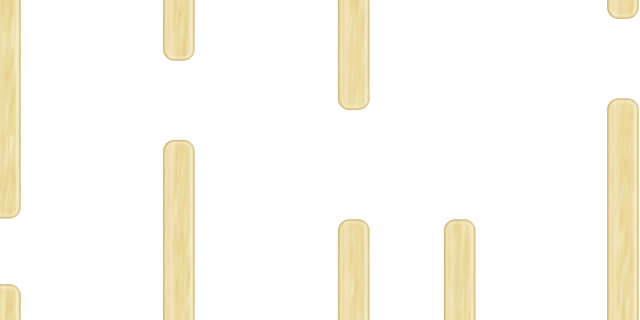
This pattern is drawn by a Shadertoy shader. Its source:

```glsl
const vec3 BACKGROUND = vec3(1.0);
const vec3 WOOD = vec3(0.92, 0.85, 0.62);
const vec3 WOOD_LIGHT = vec3(0.945, 0.895, 0.72);
const vec3 WOOD_DARK = vec3(0.905, 0.81, 0.56);
const vec3 RIM = vec3(0.80, 0.70, 0.47);
const vec3 GLEAM = vec3(0.97, 0.945, 0.84);

const float HALF_WIDTH = 0.0495;
const float CORNER = 0.036;
const float OVERHANG = 0.3;
const vec2 GRAIN_SCALE = vec2(75.0, 9.0);

// Each column: centre x, end of the upper stick, top of the lower stick
const int COLUMN_COUNT = 5;
const vec3 COLUMNS[COLUMN_COUNT] = vec3[COLUMN_COUNT](
    vec3(0.0156, 0.317, 0.112),
    vec3(0.5590, 0.810, 0.563),
    vec3(1.1055, 0.656, 0.315),
    vec3(1.4365, 2.000, 0.315),
    vec3(1.9466, 0.941, 0.693));

vec2 hashGradient(vec2 cell) {
    vec2 q = vec2(dot(cell, vec2(127.1, 311.7)), dot(cell, vec2(269.5, 183.3)));
    return 2.0 * fract(sin(q) * 43758.5) - 1.0;
}

float gradientNoise(vec2 p) {
    vec2 i = floor(p), f = fract(p);
    vec2 u = f * f * (3.0 - 2.0 * f);
    vec2 e = vec2(0.0, 1.0);
    float low = mix(dot(hashGradient(i), f),
                    dot(hashGradient(i + e.yx), f - e.yx), u.x);
    float high = mix(dot(hashGradient(i + e.xy), f - e.xy),
                     dot(hashGradient(i + e.yy), f - e.yy), u.x);
    return mix(low, high, u.y);
}

// Signed distance to an upright stick spanning bottom to top
float stickDistance(vec2 p, float bottom, float top) {
    vec2 halfSize = vec2(HALF_WIDTH, 0.5 * (top - bottom));
    vec2 q = abs(p - vec2(0.0, 0.5 * (top + bottom))) - halfSize + CORNER;
    return length(max(q, 0.0)) + min(max(q.x, q.y), 0.0) - CORNER;
}

float band(float x, float centre, float width) {
    float t = (x - centre) / width;
    return exp(-t * t);
}

vec3 woodColor(vec2 p, float depth, float seed) {
    float across = p.x / HALF_WIDTH;

    // Slanted grain, coarse and fine
    vec2 g = vec2(p.x - 0.06 * p.y, p.y) * GRAIN_SCALE + seed * 17.3;
    float grain = gradientNoise(g) + 0.5 * gradientNoise(g * vec2(2.7, 2.1));
    vec3 color = mix(WOOD, WOOD_LIGHT, smoothstep(0.0, 0.5, grain));
    color = mix(color, WOOD_DARK, smoothstep(0.0, 0.5, -grain));

    // Long gleams beside the bevels
    color = mix(color, WOOD_LIGHT, 0.75 * band(across, -0.48, 0.20));
    color = mix(color, WOOD_DARK, 0.55 * band(across, -0.80, 0.12));
    color = mix(color, GLEAM, 0.50 * band(across, 0.77, 0.10));

    // Inner bevel line and darker outer rim
    color = mix(color, GLEAM, 0.45 * band(depth, 0.010, 0.005));
    float rimStrength = mix(0.9, 0.65, smoothstep(-1.0, 1.0, across));
    return mix(color, RIM, rimStrength * (1.0 - smoothstep(0.0, 0.009, depth)));
}

void mainImage(out vec4 fragColor, in vec2 fragCoord) {
    vec2 uv = fragCoord / iResolution.y;
    float pixel = 1.0 / iResolution.y;
    vec3 color = BACKGROUND;

    for (int i = 0; i < COLUMN_COUNT; i++) {
        vec3 column = COLUMNS[i];
        vec2 p = vec2(uv.x - column.x, uv.y);
        float upper = stickDistance(p, column.y, max(1.0, column.y) + OVERHANG);
        float lower = stickDistance(p, -OVERHANG, column.z);
        float d = min(upper, lower);
        float seed = float(i) + (upper < lower ? 0.5 : 0.0);
        float coverage = 1.0 - smoothstep(-0.7 * pixel, 0.7 * pixel, d);
        color = mix(color, woodColor(p, max(-d, 0.0), seed), coverage);
    }
    fragColor = vec4(color, 1.0);
}
```
